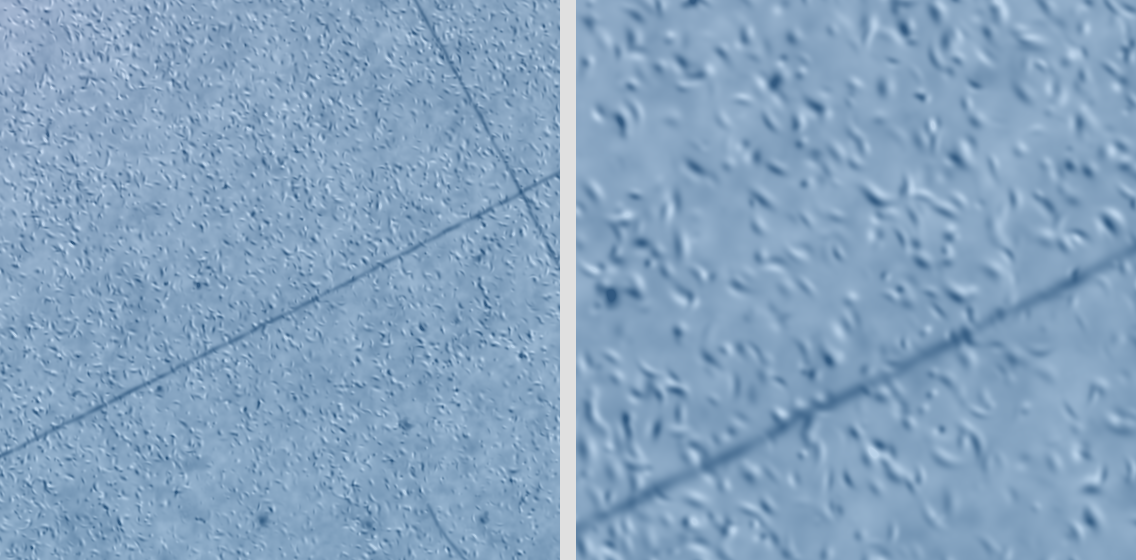
Left: the whole. Right: its middle third, enlarged.
Reproduce this texture procedurally as a WebGL 2 fragment shader.

```glsl
#version 300 es
precision highp float;

#define BASE_COLOR vec3(0.529, 0.644, 0.755)
#define TONE_TINT vec3(1.0, 0.88, 0.76)
#define FLECK_CELLS 60.0
#define FLECK_ANGLE -0.95
#define FLECK_SPREAD 1.05
#define FLECK_DARK 0.21
#define FLECK_LIGHT 0.155
#define MOTTLE 0.075
#define SCRATCH_DEPTH 0.18
#define SPECK_CELLS 5.0
#define SPECK_CHANCE 0.36
#define SPECK_DEPTH 0.34

uniform vec2 u_resolution;
out vec4 fragColor;

// Four random values in 0..1 for an integer cell and a seed
vec4 hash4(vec2 cell, int seed) {
  uvec4 v = uvec4(ivec4(ivec2(cell), seed, seed * 7 + 3));
  v = v * 1664525u + 1013904223u;
  for (int i = 0; i < 2; i++) {
    v.x += v.y * v.w;
    v.y += v.z * v.x;
    v.z += v.x * v.y;
    v.w += v.y * v.z;
    v ^= v >> 16u;
  }
  return vec4(v >> 8u) / 16777216.0;
}

float noise(vec2 p, int seed) {
  vec2 i = floor(p), f = p - i;
  f = f * f * (3.0 - 2.0 * f);
  float low = mix(hash4(i, seed).x, hash4(i + vec2(1, 0), seed).x, f.x);
  float high = mix(hash4(i + vec2(0, 1), seed).x, hash4(i + vec2(1, 1), seed).x, f.x);
  return mix(low, high, f.y);
}

float fbm(vec2 p, int seed) {
  float sum = 0.0, weight = 0.5;
  for (int i = 0; i < 4; i++) {
    sum += weight * noise(p, seed + i);
    p = mat2(1.6, 1.2, -1.2, 1.6) * p;
    weight *= 0.5;
  }
  return sum / 0.9375;
}

// Short dents of graded strength: a dark groove with a bright rim on one side
float flecks(vec2 p, float density, float heading, int seed) {
  vec2 home = floor(p);
  float tone = 0.0;
  for (int y = -1; y <= 1; y++)
    for (int x = -1; x <= 1; x++) {
      vec2 cell = home + vec2(x, y);
      vec4 place = hash4(cell, seed), form = hash4(cell, seed + 50);
      vec2 d = p - cell - place.xy;
      float angle = heading + FLECK_SPREAD * (place.z + form.w - 1.0);
      vec2 dir = vec2(cos(angle), sin(angle));
      float along = dot(d, dir);
      float across = dot(d, vec2(-dir.y, dir.x)) + (form.x - 0.5) * 0.9 * along * along;
      float side = form.y < 0.7 ? 1.0 : -1.0;
      float size = mix(0.19, 0.5, form.z);
      float width = mix(0.14, 0.2, fract(form.y * 7.0));
      float fade = exp(-along * along / (size * size));
      float groove = exp(-pow(across / width, 2.0));
      float rim = exp(-pow((across - side * width * 1.9) / width, 2.0));
      float strength = smoothstep(0.85 - density, 1.55 - density, place.w);
      float balance = 0.6 + 0.8 * fract(form.x * 9.0);
      tone += strength * fade * (FLECK_LIGHT * rim * balance - FLECK_DARK * groove * (2.0 - balance));
    }
  return tone;
}

// Soft-edged groove from a to b with a slight wobble
float scratch(vec2 p, vec2 a, vec2 b, float width, float bow) {
  vec2 ab = b - a, dir = normalize(ab);
  float t = dot(p - a, ab) / dot(ab, ab);
  float across = dot(p - a, vec2(-dir.y, dir.x)) - bow * 4.0 * t * (1.0 - t);
  across += 0.003 * (noise(p * 34.0, 71) - 0.5);
  float ends = smoothstep(-0.02, 0.02, t) * smoothstep(1.02, 0.98, t);
  float wear = 0.5 + 0.9 * noise(p * 70.0, 72);
  return ends * wear * exp(-across * across / (width * width));
}

// Sparse ragged spots, mostly in the lower half
float specks(vec2 p) {
  vec2 q = p * SPECK_CELLS, home = floor(q);
  vec4 r = hash4(home, 91), s = hash4(home, 92);
  vec2 d = (q - home - mix(vec2(0.2), vec2(0.8), r.xy)) / SPECK_CELLS;
  float radius = mix(0.006, 0.011, s.x) * (0.4 + 1.2 * noise(p * 130.0, 93));
  float present = step(r.z, SPECK_CHANCE) * step(home.y, 2.5);
  return present * mix(0.6, 1.0, s.y) * exp(-dot(d, d) / (radius * radius));
}

void main() {
  vec2 p = gl_FragCoord.xy / min(u_resolution.x, u_resolution.y);

  // Broad cloudiness, smudges and fine mottling
  float tone = MOTTLE * (fbm(p * 6.0, 11) - 0.5) * 0.7;
  tone += MOTTLE * (fbm(p * 34.0, 21) - 0.5) * 1.6;
  tone += MOTTLE * (noise(p * 95.0, 26) - 0.5) * 0.8;
  tone -= 0.05 * smoothstep(0.6, 0.82, fbm(p * 24.0, 28));

  // Two overlapping layers of flecks in uneven patches
  float density = 0.55 + 0.9 * (fbm(p * 15.0, 31) - 0.5) + 0.12 * (p.y - p.x);
  vec2 turned = mat2(0.8, 0.6, -0.6, 0.8) * p;
  float turn = atan(0.6, 0.8);
  tone += flecks(p * FLECK_CELLS, density, FLECK_ANGLE, 41);
  tone += 0.8 * flecks(turned * FLECK_CELLS * 1.25 + 17.0, density, FLECK_ANGLE + turn, 43);

  // Scratches and spots
  float lines = scratch(p, vec2(-0.04, 0.165), vec2(1.04, 0.713), 0.0046, -0.004);
  lines += 1.1 * scratch(p, vec2(0.717, 1.04), vec2(1.04, 0.441), 0.0036, 0.006);
  lines += 0.8 * scratch(p, vec2(0.762, 0.10), vec2(0.85, -0.02), 0.0038, -0.006);
  tone = mix(tone, tone * 0.5, min(lines, 1.0)) - SCRATCH_DEPTH * lines;
  tone -= SPECK_DEPTH * specks(p);

  // Pale, slightly violet glow in the upper left corner
  float glow = exp(-3.5 * distance(p, vec2(0.0, 1.0)));
  vec3 color = BASE_COLOR + TONE_TINT * clamp(tone, -0.34, 0.2);
  color += glow * vec3(0.09, 0.05, 0.05) - vec3(0.012, 0.0, -0.004) * (1.0 - p.y);
  fragColor = vec4(color, 1.0);
}
```
